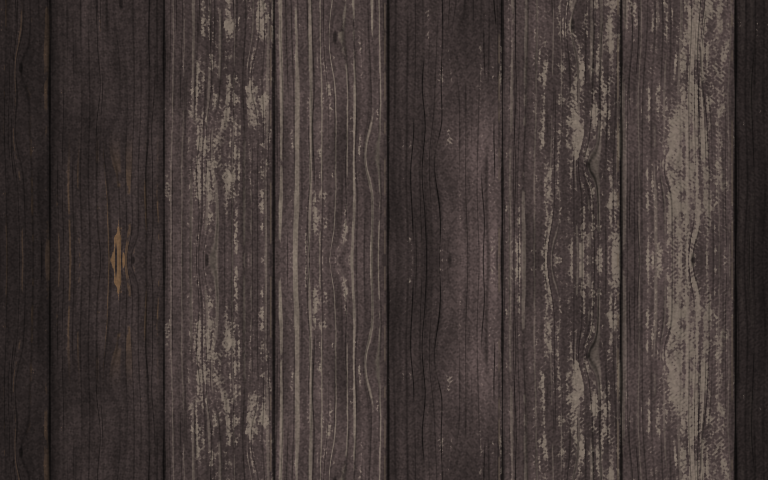
A WebGL 2 fragment shader for this texture:

```glsl
#version 300 es
precision highp float;
// Dark weathered planks standing side by side, mirrored about a horizontal axis.
// Stretched noise bent around small knots gives the grain; a threshold on that
// grain leaves gritty pale paint, then streaks, cracks and seams are laid on top.
uniform vec2 u_resolution;
out vec4 fragColor;

// Per plank, left to right: ground tone, paint amount, paint centre, streaks
const float TONE[8] = float[](.155, .17, .225, .235, .215, .22, .25, .145);
const float WEAR[8] = float[](.05, .0, .72, .3, .16, .8, .84, .1);
const float LEAN[8] = float[](.5, .5, .55, .45, .75, .7, .62, .2);
const float STREAK[8] = float[](.45, .6, .5, .85, .0, .5, .45, .1);

float hash(vec2 p) {
  return fract(sin(dot(p, vec2(127.1, 311.7))) * 43758.5453);
}

float noise(vec2 p) {
  vec2 i = floor(p), f = fract(p);
  f = f * f * (3.0 - 2.0 * f);
  return mix(mix(hash(i), hash(i + vec2(1, 0)), f.x),
             mix(hash(i + vec2(0, 1)), hash(i + 1.0), f.x), f.y);
}

// Octaves are turned against each other to hide the lattice
float fbm(vec2 p) {
  float sum = 0.0, amp = 0.53;
  for (int i = 0; i < 4; i++) {
    sum += amp * noise(p);
    p = mat2(1.6, 1.2, -1.2, 1.6) * p + 17.3;
    amp *= 0.5;
  }
  return sum;
}

// Soft vertical line of half width w at distance d, px being one pixel
float line(float d, float w, float px) {
  return 1.0 - smoothstep(w - 0.5 * px, w + px, abs(d));
}

void main() {
  vec2 p = gl_FragCoord.xy / u_resolution.y;
  float px = 1.0 / (0.238 * u_resolution.y);

  // Plank index, position across it and distance from the mirror axis
  float across = (p.x - 0.104) / 0.238;
  across += 0.04 * smoothstep(0.38, 0.56, p.x) * (1.0 - smoothstep(1.06, 1.28, p.x));
  float id = clamp(floor(across) + 1.0, 0.0, 7.0);
  int k = int(id);
  float f = fract(across), m = abs(p.y - 0.458);

  // Small knots bend the grain into closed loops
  float g = f + 0.035 * (noise(vec2(m * 6.0, id * 9.0)) - 0.5);
  float knots = 0.0;
  for (float i = 0.0; i < 3.0; i++) {
    vec2 seed = vec2(id * 3.7 + i, i + 2.0);
    vec2 c = vec2(0.25 + 0.6 * hash(seed), i * 0.18 + 0.1 * hash(seed + 5.0) * i);
    vec2 d = (vec2(f, m) - c) / vec2(0.08, 0.035 + 0.05 * hash(seed + 8.0));
    float bump = exp(-dot(d, d));
    g += 0.075 * bump;
    knots += smoothstep(0.92, 1.0, bump) * step(0.6, hash(seed + 11.0));
  }

  // Grain layers from broad rings to fine fibres, and thin dark growth lines
  float ring = noise(vec2(g * 21.0 + id * 31.0, m * 1.6));
  float fibre = noise(vec2(g * 46.0 + id * 57.0, m * 12.0));
  float blotch = fbm(vec2(f * 3.0 + id * 13.0, m * 8.0));
  float flake = fbm(vec2(p.x * 75.0, m * 45.0));
  float speck = noise(mat2(0.8, 0.6, -0.6, 0.8) * vec2(p.x, m) * 270.0);
  float phase = g * 15.0 + 2.0 * noise(vec2(g * 5.0, id * 3.0 + m));
  float growth = line(fract(phase) - 0.5, 0.06, 15.0 * px)
               * smoothstep(0.25, 0.6, noise(vec2(floor(phase) * 3.1, m * 7.0 + id)));

  // Bare wood with a soft grey bloom where it is worn
  float off = (f - LEAN[k]) / 0.5;
  float wear = WEAR[k] * exp(-off * off) * (0.65 + 0.7 * blotch);
  vec3 wood = TONE[k] * vec3(1.13, 0.96, 0.93);
  wood *= 0.56 + 0.2 * ring + 0.22 * fibre + 0.5 * blotch;
  wood *= 0.83 + 0.34 * speck;
  if (k == 4) wood *= 0.84 + 0.36 * smoothstep(0.3, 0.8, f) * (1.0 - smoothstep(0.2, 0.4, m));

  // Gritty paint, thinner near the axis on the third plank
  if (k == 2) wear *= 0.35 + 0.65 * smoothstep(0.04, 0.15, m);
  float relief = 0.24 * ring + 0.24 * fibre + 0.36 * flake + 0.16 * speck - 0.06 * growth;
  float limit = mix(0.76, 0.42, wear);
  float paint = smoothstep(limit - 0.05, limit + 0.1, relief) * (0.45 + 0.4 * flake);

  // Thin pale streaks following the bent grain, longest on the fourth plank
  for (float i = 0.0; i < 9.0; i++) {
    float x = (i + 0.2 + 0.6 * hash(vec2(i, id + 20.0))) / 9.0;
    float gap = noise(vec2(m * 9.0 + i * 7.0, id * 5.0 + i));
    float w = 0.003 + 0.026 * gap * pow(hash(vec2(i, id + 40.0)), 2.0);
    float start = k == 3 ? 0.32 : 0.45;
    float s = line(g - x + 0.012 * (flake - 0.5), w, px);
    s *= smoothstep(start, start + 0.16, 0.6 * gap + 0.6 * flake);
    if (k == 1) s *= 1.0 - smoothstep(0.12, 0.28, m);
    paint = max(paint, s * STREAK[k] * (0.5 + 0.6 * flake));
  }

  // Amber lozenge split by the grain on the second plank
  if (k == 1) {
    float lozenge = abs(f - 0.6) / 0.075 + m / 0.09 + 0.9 * (flake - 0.5);
    paint = max(paint, (1.0 - smoothstep(0.8, 1.0, lozenge)) * smoothstep(0.3, 0.6, fibre));
  }
  vec3 pale = k < 2 ? vec3(0.4, 0.31, 0.23) : vec3(0.5, 0.455, 0.405);
  vec3 col = mix(wood, pale * (0.8 + 0.2 * fibre + 0.14 * speck), paint);
  col *= 1.0 - 0.24 * growth;

  // Hairline drying cracks and dark knot hearts
  for (float i = 0.0; i < 5.0; i++) {
    float x = 0.06 + 0.88 * hash(vec2(i + 60.0, id));
    float bend = 0.035 * (noise(vec2(m * 11.0, i + id * 4.0)) - 0.5);
    float open = smoothstep(0.4, 0.65, noise(vec2(m * 9.0 + i * 3.0, id + i)));
    col *= 1.0 - (k == 4 ? 0.55 : 0.35) * open * line(g - x + bend, 0.002, px);
  }
  col *= 1.0 - 0.4 * min(knots, 1.0);

  // Seams: shaded edges, a worn lip and a thin uneven gap
  float edge = min(f, 1.0 - f);
  col *= 0.84 + 0.16 * smoothstep(0.0, 0.06, edge);
  float lip = line(f - 0.972, 0.005, px) * smoothstep(0.3, 0.6, noise(vec2(m * 40.0, id)));
  col = mix(col, vec3(0.38, 0.33, 0.28), 0.55 * lip * smoothstep(1.0, 2.0, id));
  float gapWidth = 0.001 + 0.012 * noise(vec2(m * 12.0, floor(across + 0.5) * 5.0));
  col *= 1.0 - 0.55 * line(edge, gapWidth, px);

  // Darkening toward the left and right borders
  float side = abs(gl_FragCoord.x / u_resolution.x - 0.52) * 2.0;
  col *= 1.04 - 0.22 * smoothstep(0.7, 1.05, side);
  fragColor = vec4(col, 1.0);
}
```
